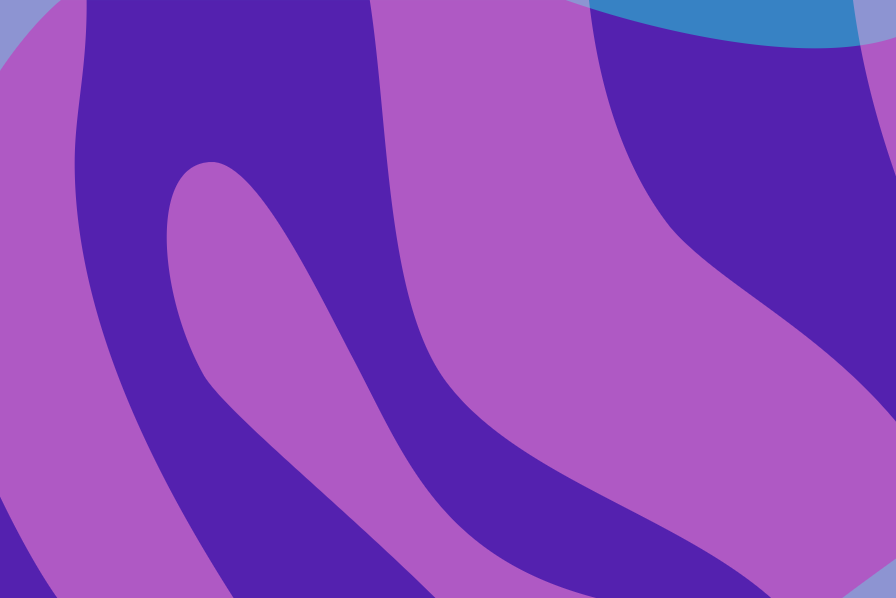
This background is drawn by a Shadertoy shader. Its source:

```glsl
const vec3 ORCHID = vec3(0.686, 0.349, 0.769);
const vec3 VIOLET = vec3(0.329, 0.129, 0.686);
const vec3 BLUE = vec3(0.216, 0.510, 0.769);
const vec3 PERIWINKLE = vec3(0.553, 0.580, 0.824);

vec2 bezier(vec2 a, vec2 b, vec2 c, vec2 d, float t) {
    float s = 1.0 - t;
    return s * s * s * a + 3.0 * s * s * t * b + 3.0 * s * t * t * c + t * t * t * d;
}

// Signed distance to a cubic that is monotone in y, positive on its right
float edge(vec2 p, vec2 a, vec2 b, vec2 c, vec2 d) {
    float low = 0.0, high = 1.0;
    for (int i = 0; i < 16; i++) {
        float t = 0.5 * (low + high);
        if ((bezier(a, b, c, d, t).y - p.y) * (d.y - a.y) < 0.0) low = t;
        else high = t;
    }
    float t = 0.5 * (low + high), s = 1.0 - t;
    vec2 tangent = s * s * (b - a) + 2.0 * s * t * (c - b) + t * t * (d - c);
    float slope = abs(tangent.y) / max(length(tangent), 1e-5);
    return (p.x - bezier(a, b, c, d, t).x) * max(slope, 0.12);
}

// Two descending cubics that share a joint
float longEdge(vec2 p, vec2 a, vec2 b, vec2 c, vec2 joint, vec2 d, vec2 e, vec2 f) {
    if (p.y > joint.y) return edge(p, a, b, c, joint);
    return edge(p, joint, d, e, f);
}

float coverage(float dist) {
    return clamp(0.5 + dist * iResolution.y, 0.0, 1.0);
}

// Positive inside the violet bands
float bands(vec2 p) {
    float mainLeft = longEdge(p, vec2(0.145, 1.0), vec2(0.146, 0.883), vec2(0.125, 0.814),
        vec2(0.125, 0.727), vec2(0.125, 0.463), vec2(0.264, 0.199), vec2(0.391, 0.0));
    float mainRight = longEdge(p, vec2(0.619, 1.0), vec2(0.652, 0.785), vec2(0.645, 0.488),
        vec2(0.752, 0.355), vec2(0.873, 0.201), vec2(1.135, 0.137), vec2(1.291, 0.0));

    // Rounded finger cut out of the main band
    vec2 tip = vec2(0.355, 0.729);
    float fingerLeft = longEdge(p, tip, vec2(0.248, tip.y), vec2(0.264, 0.508),
        vec2(0.342, 0.371), vec2(0.381, 0.309), vec2(0.566, 0.160), vec2(0.729, 0.0));
    float fingerRight = longEdge(p, tip, vec2(0.426, tip.y), vec2(0.518, 0.541),
        vec2(0.586, 0.410), vec2(0.676, 0.242), vec2(0.730, 0.070), vec2(0.998, 0.0));
    float finger = min(min(fingerLeft, -fingerRight), tip.y - p.y);
    float mainBand = min(min(mainLeft, -mainRight), -finger);

    // Upper right band and lower left corner
    float sideLeft = longEdge(p, vec2(0.986, 1.0), vec2(1.002, 0.854), vec2(1.045, 0.717),
        vec2(1.123, 0.619), vec2(1.209, 0.520), vec2(1.387, 0.443), vec2(1.52, 0.27));
    float sideRight = edge(p, vec2(1.428, 1.0), vec2(1.441, 0.902),
        vec2(1.465, 0.795), vec2(1.52, 0.65));
    float corner = -edge(p, vec2(-0.039, 0.258), vec2(-0.008, 0.180),
        vec2(0.049, 0.066), vec2(0.096, 0.0));
    return max(max(mainBand, corner), min(sideLeft, -sideRight));
}

// Positive in the cool areas along the border
float coolAreas(vec2 p) {
    float topLeft = -edge(p, vec2(0.102, 1.0), vec2(0.059, 0.965),
        vec2(-0.004, 0.887), vec2(-0.039, 0.814));
    float bottomRight = edge(p, vec2(1.563, 0.111), vec2(1.514, 0.076),
        vec2(1.459, 0.037), vec2(1.410, 0.0));
    float top = edge(p.yx, vec2(1.0, 0.947), vec2(0.945, 1.104),
        vec2(0.889, 1.357), vec2(0.938, 1.5));
    return max(max(topLeft, bottomRight), top);
}

void mainImage(out vec4 fragColor, in vec2 fragCoord) {
    vec2 p = fragCoord / iResolution.xy * vec2(1.5, 1.0);
    float band = coverage(bands(p));
    vec3 warm = mix(ORCHID, VIOLET, band);
    vec3 cool = mix(PERIWINKLE, BLUE, band);
    fragColor = vec4(mix(warm, cool, coverage(coolAreas(p))), 1.0);
}
```
